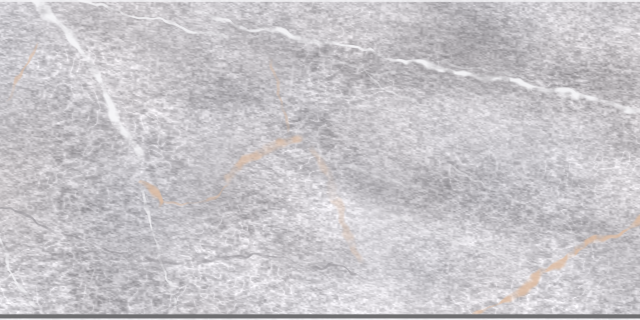
A Shadertoy shader for this texture:

```glsl
// Pale grey stone slab: soft slanted clouds and fine streaky grain from value
// noise, crossed by white and ochre veins and dark hairline cracks, which are
// bent segments with noisy width. A dark joint runs along the lower edge.

#define BASE_GREY 0.785
#define CLOUD_CONTRAST 0.30
#define GRAIN_CONTRAST 0.17
#define WORM_CONTRAST 0.13
#define GRAIN_TILT -0.12
#define HAIRLINES 9
#define STONE_TINT vec3(0.002, -0.007, 0.010)
#define WHITE_VEIN vec3(0.965, 0.965, 0.975)
#define OCHRE_VEIN vec3(0.87, 0.74, 0.64)
#define CRACK_GREY vec3(0.60, 0.59, 0.61)
#define JOINT_GREY vec3(0.43, 0.43, 0.44)

float hash(vec2 p) {
    vec3 h = fract(vec3(p.xyx) * 0.1031);
    h += dot(h, h.yzx + 33.33);
    return fract((h.x + h.y) * h.z);
}

float noise(vec2 p) {
    vec2 i = floor(p), f = fract(p);
    f = f * f * (3.0 - 2.0 * f);
    vec2 e = vec2(0.0, 1.0);
    return mix(mix(hash(i), hash(i + e.yx), f.x),
               mix(hash(i + e.xy), hash(i + e.yy), f.x), f.y);
}

float fbm(vec2 p) {
    float sum = 0.0, amp = 0.5;
    for (int i = 0; i < 5; i++) {
        sum += amp * noise(p);
        p = mat2(1.6, 1.2, -1.2, 1.6) * p + 17.3;
        amp *= 0.5;
    }
    return sum / 0.97;
}

vec2 rotate(vec2 p, float a) {
    float c = cos(a), s = sin(a);
    return vec2(c * p.x + s * p.y, c * p.y - s * p.x);
}

// Soft tilted ellipse
float patchAt(vec2 p, vec2 centre, vec2 radius, float tilt) {
    vec2 q = rotate(p - centre, tilt) / radius;
    return exp(-dot(q, q));
}

// Coverage of a ragged vein from a to b, bowed sideways by bend
float vein(vec2 p, vec2 a, vec2 b, float bend, float width) {
    float len = length(b - a), px = 1.0 / iResolution.y;
    vec2 dir = (b - a) / len, q = p - a;
    float t = dot(q, dir) / len;
    float side = dot(q, vec2(-dir.y, dir.x)) - bend * 4.0 * t * (1.0 - t);
    side += 0.035 * (noise(p * 11.0 + a * 37.0) - 0.5);
    side += 0.012 * (noise(p * 45.0 + b * 23.0) - 0.5);
    float w = width * (0.25 + 1.5 * noise(p * 19.0 + b * 51.0));
    float ends = smoothstep(-0.02, 0.05, t) * (1.0 - smoothstep(0.92, 1.02, t));
    float wear = 0.35 + 0.65 * smoothstep(0.2, 0.6, noise(p * 34.0 + a * 9.0));
    return ends * wear * (1.0 - smoothstep(0.3 * w, w + px, abs(side)));
}

float stoneValue(vec2 p) {
    // Large clouds and slanted bands
    vec2 q = rotate(p, GRAIN_TILT);
    vec2 w = p + 0.12 * (vec2(fbm(p * 5.0), fbm(p * 5.0 + 40.0)) - 0.5);
    float v = BASE_GREY + CLOUD_CONTRAST * (fbm(q * vec2(3.0, 6.5) + 5.0) - 0.5);
    v -= 0.070 * patchAt(w, vec2(0.70, 0.72), vec2(0.20, 0.06), -0.15);
    v -= 0.075 * patchAt(w, vec2(1.55, 0.34), vec2(0.48, 0.055), -0.24);
    v -= 0.070 * patchAt(w, vec2(1.75, 0.82), vec2(0.45, 0.10), -0.16);
    v -= 0.035 * patchAt(w, vec2(0.12, 0.30), vec2(0.30, 0.14), -0.3);
    v += 0.060 * patchAt(w, vec2(1.12, 0.65), vec2(0.30, 0.13), -0.2);
    v += 0.055 * patchAt(w, vec2(1.00, 0.10), vec2(0.50, 0.12), 0.0);
    v += 0.045 * patchAt(w, vec2(0.44, 0.84), vec2(0.14, 0.07), -0.3);

    // Streaky grain, then curled pitting toward the lower left
    float grain = 0.75 * (noise(q * vec2(55.0, 125.0)) - 0.5)
                + 0.85 * (noise(q * vec2(130.0, 235.0) + 9.0) - 0.5);
    v += GRAIN_CONTRAST * grain * (0.6 + 0.8 * fbm(p * 6.0 + 70.0));
    float worm = 1.0 - abs(2.0 * noise(w * vec2(42.0, 58.0) + 31.0) - 1.0);
    float worn = smoothstep(0.35, 0.65, fbm(p * 4.0 + 12.0) + 0.25 - 0.4 * p.y - 0.08 * p.x);
    return v + WORM_CONTRAST * worn * (worm * worm - 0.42);
}

void mainImage(out vec4 fragColor, in vec2 fragCoord) {
    vec2 p = fragCoord / iResolution.y;
    p.x *= 2.0 * iResolution.y / iResolution.x;
    float px = 1.0 / iResolution.y;
    vec3 col = stoneValue(p) + STONE_TINT;
    col += vec3(0.016, 0.0, -0.016) * (fbm(p * 2.5 + 90.0) - 0.5);

    // Dark cracks
    float crack = vein(p, vec2(-0.05, 0.38), vec2(0.50, 0.18), -0.02, 0.003);
    crack = max(crack, vein(p, vec2(0.44, 0.19), vec2(0.84, 0.22), -0.02, 0.003));
    crack = max(crack, vein(p, vec2(0.82, 0.19), vec2(1.16, 0.13), 0.01, 0.002));
    col = mix(col, CRACK_GREY, 0.65 * crack);

    // Ochre veins
    float ochre = vein(p, vec2(1.48, 0.0), vec2(2.05, 0.33), 0.02, 0.010);
    ochre = max(ochre, vein(p, vec2(0.43, 0.43), vec2(0.51, 0.36), 0.015, 0.010));
    ochre = max(ochre, 0.6 * vein(p, vec2(0.50, 0.36), vec2(0.72, 0.43), -0.025, 0.003));
    ochre = max(ochre, 0.8 * vein(p, vec2(0.70, 0.44), vec2(0.95, 0.57), 0.015, 0.013));
    ochre = max(ochre, 0.4 * vein(p, vec2(0.97, 0.54), vec2(1.14, 0.18), 0.0, 0.011));
    ochre = max(ochre, 0.5 * vein(p, vec2(0.85, 0.82), vec2(0.90, 0.58), 0.0, 0.004));
    ochre = max(ochre, 0.7 * vein(p, vec2(0.01, 0.69), vec2(0.13, 0.86), 0.0, 0.004));
    col = mix(col, OCHRE_VEIN, 0.85 * ochre);

    // White veins and faint scattered hairlines
    float white = vein(p, vec2(0.08, 1.03), vec2(0.44, 0.49), 0.035, 0.013);
    white = max(white, 0.8 * vein(p, vec2(0.44, 0.43), vec2(0.55, 0.01), 0.0, 0.004));
    white = max(white, vein(p, vec2(0.58, 0.97), vec2(2.08, 0.65), -0.015, 0.008));
    white = max(white, 0.9 * vein(p, vec2(0.20, 1.01), vec2(0.72, 0.87), 0.0, 0.005));
    white = max(white, 0.8 * vein(p, vec2(-0.02, 0.28), vec2(0.11, 0.03), 0.0, 0.004));
    for (int i = 0; i < HAIRLINES; i++) {
        float k = float(i);
        vec2 start = vec2(0.7 + 0.9 * hash(vec2(k, 3.0)), 0.2 + 0.65 * hash(vec2(k, 8.0)));
        vec2 run = vec2(0.45, -0.10 - 0.16 * hash(vec2(k, 5.0)));
        white = max(white, 0.35 * vein(p, start, start + run, 0.01, 0.003));
    }
    col = mix(col, WHITE_VEIN, 0.95 * white);

    // Light rims and the dark joint
    float joint = smoothstep(0.005 - px, 0.005 + px, p.y) * (1.0 - smoothstep(0.018 - px, 0.018 + px, p.y));
    float rim = max(1.0 - smoothstep(0.004, 0.004 + px, p.y), smoothstep(0.996 - px, 0.996, p.y));
    col = mix(col, WHITE_VEIN, 0.8 * rim);
    col = mix(col, JOINT_GREY, joint);
    fragColor = vec4(clamp(col, 0.0, 1.0), 1.0);
}
```
